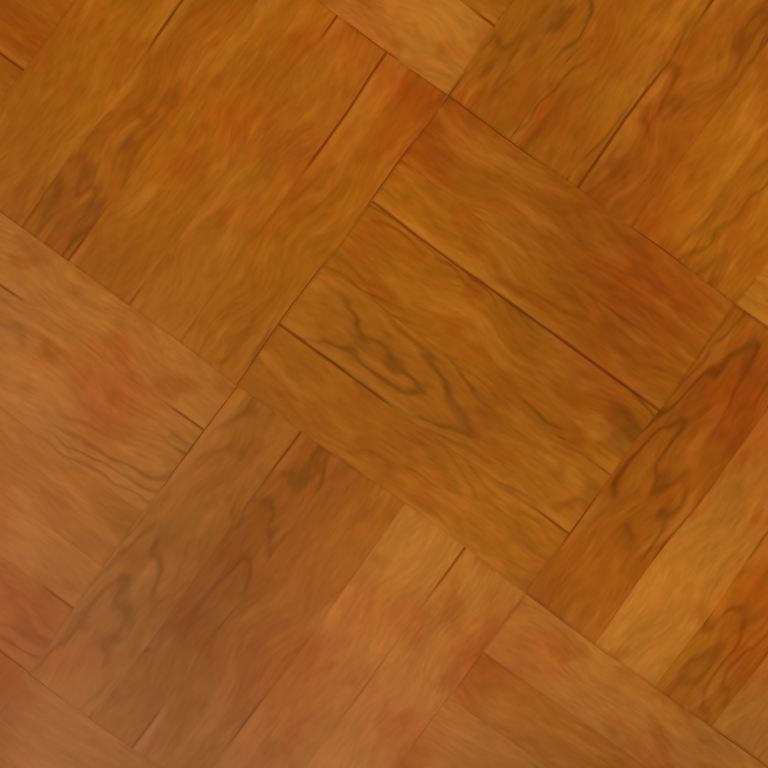
Give the GLSL for this texture, as a Shadertoy shader.

```glsl
const float BLOCK_SIDE = 0.465;
const float PLANKS = 5.0;
const float TILT = 0.627;
const vec2 BLOCK_CORNER = vec2(0.309, 0.501);

const vec3 HONEY = vec3(0.610, 0.338, 0.062);
const vec3 AMBER = vec3(0.660, 0.400, 0.130);
const vec3 RUSSET = vec3(0.560, 0.275, 0.052);
const vec3 ROSE = vec3(0.610, 0.385, 0.235);
const vec3 SEAM = vec3(0.340, 0.160, 0.040);

float hash(vec2 p) {
    vec3 q = fract(p.xyx * vec3(0.1031, 0.1030, 0.0973));
    q += dot(q, q.yzx + 33.33);
    return fract((q.x + q.y) * q.z);
}

float noise(vec2 p) {
    vec2 i = floor(p), f = fract(p);
    f = f * f * (3.0 - 2.0 * f);
    return mix(mix(hash(i), hash(i + vec2(1, 0)), f.x),
               mix(hash(i + vec2(0, 1)), hash(i + vec2(1, 1)), f.x), f.y);
}

float fbm(vec2 p) {
    float sum = 0.0, weight = 0.5;
    for (int i = 0; i < 4; i++) {
        sum += weight * noise(p);
        p = p * 2.03 + 17.1;
        weight *= 0.5;
    }
    return sum / 0.9375;
}

// Nearest plank joint: x = plank index, y = signed distance in plank widths
vec2 plankJoint(float across, vec2 cell) {
    float x = across * PLANKS;
    float n = floor(x + 0.5);
    float inner = step(0.5, n) * step(n, PLANKS - 0.5);
    float d = x - n - inner * 0.5 * (hash(cell * 7.3 + n * 3.7 + 50.0) - 0.5);
    return vec2(d < 0.0 ? n - 1.0 : n, d);
}

// Nested arches of growth rings, as thin wavering lines
float growthRings(vec2 g, float bend, float seed) {
    float w = g.y * PLANKS - 0.5;
    float warp = noise(g * vec2(5.0, 14.0) + seed * 91.0)
               + 0.35 * noise(g * vec2(17.0, 40.0) + seed * 47.0);
    float phase = g.x * 4.0 + bend * w * w + 1.7 * warp;
    float wave = 0.5 + 0.5 * sin(6.2832 * phase);
    float patchy = smoothstep(0.3, 0.7, noise(g * vec2(4.0, 7.0) + seed * 53.0));
    return wave * wave * wave * patchy;
}

vec3 plankColor(vec2 g, float seed, float figure) {
    vec2 offset = vec2(seed * 71.0, figure * 37.0);
    vec3 col = mix(HONEY, AMBER, 0.9 * smoothstep(0.55, 0.95, seed));
    col = mix(col, RUSSET, 0.6 * (1.0 - smoothstep(0.05, 0.35, seed)));

    // Wavering streaks, round mottling and short pores
    float sway = noise(g * vec2(6.0, 9.0) + offset) - 0.5;
    vec2 h = g + vec2(0.0, 0.055 * sway);
    float streak = fbm(h * vec2(4.5, 26.0) + offset.yx);
    float mottle = fbm(g * vec2(9.0, 13.0) + offset);
    float pores = fbm(h * vec2(26.0, 110.0) + offset);
    col = mix(col, RUSSET, 0.6 * smoothstep(0.5, 0.8, mottle));
    col = mix(col, AMBER, 0.45 * smoothstep(0.5, 0.8, streak));
    col *= 1.0 + 0.11 * (streak - 0.5) + 0.12 * (mottle - 0.5)
               + 0.17 * (pores - 0.5);

    float rings = growthRings(g, mix(3.0, 6.0, seed), figure);
    return col * (1.0 - 0.19 * rings * smoothstep(0.15, 0.6, figure));
}

vec3 parquet(vec2 p) {
    // Tilted checker of blocks with alternating plank direction
    float c = cos(TILT), s = sin(TILT);
    vec2 d = p - BLOCK_CORNER;
    vec2 q = vec2(c * d.x - s * d.y, s * d.x + c * d.y) / BLOCK_SIDE;
    q += 0.012 * (vec2(noise(q * 4.0 + 20.0), noise(q * 4.0 + 70.0)) - 0.5);
    vec2 cell = floor(q);
    vec2 g = q - cell;
    if (mod(cell.x + cell.y, 2.0) > 0.5) g = g.yx;

    vec2 joint = plankJoint(g.y, cell);
    vec2 id = cell * 11.0 + vec2(joint.x * 2.3, joint.x * 5.9) + 80.0;
    vec2 local = vec2(g.x, g.y - joint.x / PLANKS);
    vec3 col = plankColor(local, hash(id), hash(id + 29.0));

    // Mostly closed seams: broken hairline, faint ends and pale worn bevel
    float offsetY = joint.y / PLANKS;
    float end = min(g.x, 1.0 - g.x);
    float seamId = hash(cell * 5.1 + floor(g.y * PLANKS + 0.5) * 1.7 + 90.0);
    float open = smoothstep(0.5, 0.72, noise(vec2(g.x * 4.0, seamId * 60.0)));
    float hairline = 1.0 - smoothstep(0.0008, 0.006, abs(offsetY));
    float endLine = 1.0 - smoothstep(0.001, 0.010, end);
    float bevel = smoothstep(0.003, 0.010, offsetY)
                * (1.0 - smoothstep(0.010, 0.040, offsetY));
    col = mix(col, AMBER * 1.08, 0.45 * bevel * open);
    col = mix(col, SEAM, max(hairline * mix(0.06, 0.6, open),
                             endLine * mix(0.0, 0.28, noise(q * 5.0 + 31.0))));

    // Pale rosy sheen toward the lower left, soft uneven light elsewhere
    float sheen = 1.0 - smoothstep(0.05, 1.05, 0.8 * p.x + p.y);
    float cloud = fbm(p * 4.0 + 9.0);
    float redness = smoothstep(0.45, 0.75, fbm(p * 6.0 + 43.0));
    col = mix(col, ROSE * (0.55 + 0.6 * dot(col, vec3(0.65))), 0.85 * sheen);
    col *= mix(vec3(1.0), vec3(0.98, 0.87, 0.85), redness);
    return col * (0.89 + 0.26 * cloud);
}

void mainImage(out vec4 fragColor, in vec2 fragCoord) {
    // Four samples per pixel smooth the plank edges
    vec3 sum = vec3(0.0);
    for (int i = 0; i < 4; i++) {
        vec2 jitter = vec2(i % 2, i / 2) * 0.5 - 0.25;
        sum += parquet((fragCoord + jitter) / iResolution.xy);
    }
    fragColor = vec4(sum * 0.25, 1.0);
}
```
